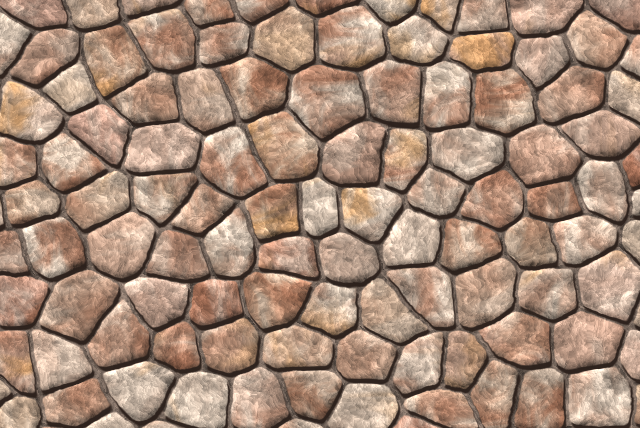
A WebGL 1 fragment shader for this texture:

```glsl
precision highp float;
uniform vec2 u_resolution;

#define STONES vec2(7.3, 8.5)
#define JITTER 0.72
#define GAP 0.046
#define ROUNDING 0.032
#define EDGE_WOBBLE 0.055
#define FACET_CONTRAST 0.62
#define BEVEL_CONTRAST 0.3
#define SHADOW_REACH 0.085
#define STAIN_AMOUNT 0.75
#define LIGHT vec2(-0.35, 0.94)

const vec3 CREAM = vec3(0.83, 0.76, 0.69);
const vec3 PINK = vec3(0.73, 0.58, 0.51);
const vec3 TAN = vec3(0.75, 0.64, 0.54);
const vec3 RUST = vec3(0.58, 0.36, 0.26);
const vec3 OCHRE = vec3(0.76, 0.55, 0.34);
const vec3 MORTAR = vec3(0.46, 0.40, 0.36);
const vec3 SHADOW = vec3(0.17, 0.125, 0.105);

struct Stone {
  float edge;
  vec2 outward;
  vec2 id;
};

vec2 hash2(vec2 p) {
  vec2 d = vec2(dot(p, vec2(127.1, 311.7)), dot(p, vec2(269.5, 183.3)));
  return fract(sin(d) * 43758.5);
}

// Layered sines, each bent by the one before
float waves(vec2 p) {
  float sum = 0.0, amp = 0.6;
  for (int i = 0; i < 5; i++) {
    p = mat2(0.8, 0.6, -0.6, 0.8) * p * 1.8 + 1.7;
    p += 0.7 * sin(p.yx);
    sum += amp * sin(p.x) * cos(p.y);
    amp *= 0.58;
  }
  return sum;
}

vec2 stoneCenter(vec2 cell) {
  float stagger = 0.5 * mod(cell.y, 2.0);
  return cell + 0.5 + JITTER * (hash2(cell) - 0.5) + vec2(stagger, 0.0);
}

// Cellular stones with rounded corners and an outward edge direction
Stone findStone(vec2 q) {
  vec2 base = floor(q), id = base, nearest = vec2(9.0);
  for (int y = -2; y <= 2; y++)
  for (int x = -2; x <= 2; x++) {
    vec2 cell = base + vec2(float(x), float(y));
    vec2 r = stoneCenter(cell) - q;
    if (dot(r, r) < dot(nearest, nearest)) { nearest = r; id = cell; }
  }
  float total = 0.00001;
  vec2 outward = vec2(0.0);
  for (int y = -2; y <= 2; y++)
  for (int x = -2; x <= 2; x++) {
    if (x == 0 && y == 0) continue;
    vec2 r = stoneCenter(id + vec2(float(x), float(y))) - q;
    vec2 dir = normalize(r - nearest);
    float w = exp(-dot(0.5 * (r + nearest), dir) / ROUNDING);
    total += w;
    outward += w * dir;
  }
  return Stone(-ROUNDING * log(total), outward / total, id);
}

// Chiselled planes: each cell is tilted its own way
float facets(vec2 p) {
  vec2 base = floor(p);
  float sum = 0.0, total = 0.00001;
  for (int y = -1; y <= 1; y++)
  for (int x = -1; x <= 1; x++) {
    vec2 cell = base + vec2(float(x), float(y));
    vec2 h = hash2(cell + 3.7);
    vec2 r = p - cell - h;
    float w = exp(-22.0 * dot(r, r));
    sum += w * (fract(h.x * 7.0 + h.y * 13.0) - 0.5 + 0.45 * dot(r, LIGHT));
    total += w;
  }
  return sum / total;
}

float chiselled(vec2 p) {
  float sum = 0.0, amp = 0.36;
  p += 0.02 * vec2(waves(p * 9.0), waves(p * 9.0 + 5.0));
  for (int i = 0; i < 5; i++) {
    sum += amp * facets(p * 15.0);
    p = mat2(0.87, 0.5, -0.5, 0.87) * p * 1.95 + 0.37;
    amp *= 0.88;
  }
  return sum;
}

vec3 stoneColor(vec2 p, vec2 id) {
  vec2 tone = hash2(id + 41.0), kind = hash2(id + 87.0);
  vec3 color = mix(mix(PINK, TAN, kind.x), CREAM, smoothstep(0.25, 0.95, tone.x));
  float veins = waves(p * 13.0), blotches = waves(p * 6.0 + 20.0);
  color = mix(color, CREAM, 0.45 * smoothstep(0.0, 0.7, veins));
  float rust = smoothstep(0.75, -0.3, tone.y + 0.5 * blotches - 0.15);
  color = mix(color, RUST, STAIN_AMOUNT * rust * smoothstep(0.6, -0.5, veins));
  float ochre = smoothstep(0.1, 0.7, blotches) * smoothstep(0.35, 0.8, kind.y);
  return mix(color, OCHRE, STAIN_AMOUNT * ochre);
}

void main() {
  vec2 p = gl_FragCoord.xy / u_resolution.y;
  vec2 q = p * STONES;
  q += EDGE_WOBBLE * vec2(waves(q * 1.4), waves(q * 1.4 + 9.0));
  Stone stone = findStone(q);
  vec2 local = p + 2.3 * hash2(stone.id + 11.0);
  float relief = chiselled(local);

  // Sunlit stone face
  float rim = smoothstep(0.17, 0.0, stone.edge - GAP);
  float light = 0.99 + FACET_CONTRAST * relief;
  light += BEVEL_CONTRAST * rim * (dot(stone.outward, LIGHT) - 0.25);
  vec3 face = stoneColor(local, stone.id) * light + 0.2 * max(light - 1.0, 0.0);

  // Recessed mortar, shaded by the stone on its sunny side
  float caster = findStone(q + LIGHT * SHADOW_REACH).edge;
  float shade = smoothstep(GAP - 0.025, GAP + 0.015, caster);
  vec3 joint = mix(MORTAR * (1.0 + 0.9 * relief), SHADOW, 0.95 * shade);

  float soft = 7.0 / u_resolution.y;
  float mask = smoothstep(GAP - soft, GAP + soft, stone.edge);
  gl_FragColor = vec4(mix(joint, face, mask), 1.0);
}
```
